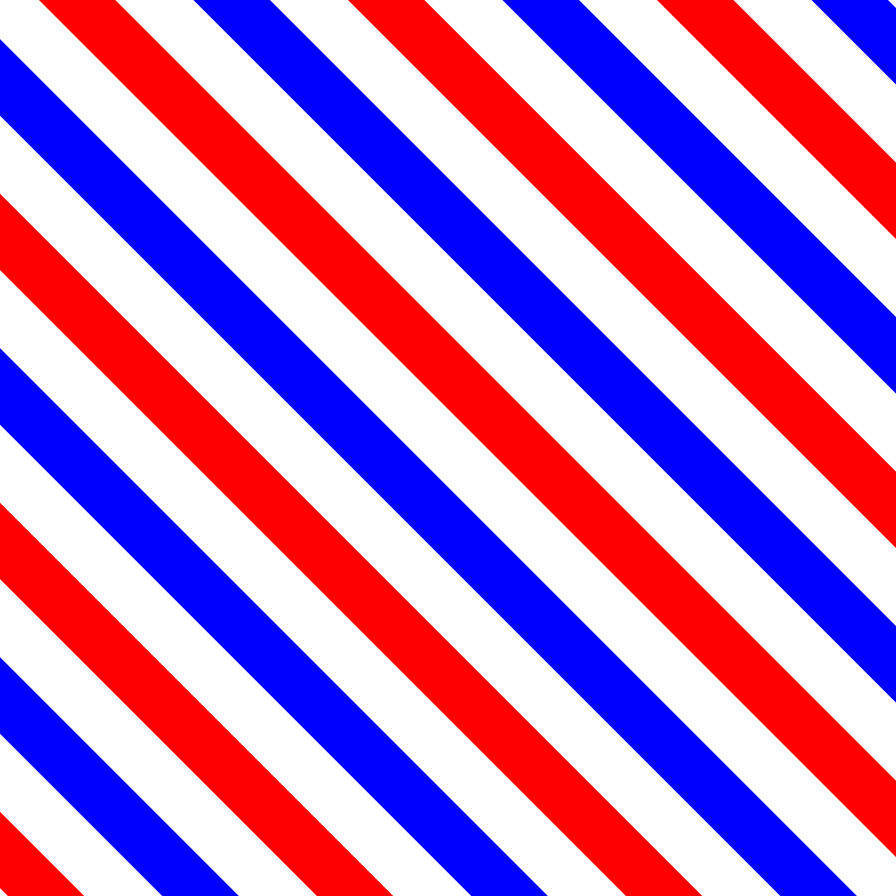
Write a WebGL 2 fragment shader that draws this pattern.

```glsl
#version 300 es
precision highp float;
// Diagonal stripes falling to the right, alternately red and blue on white.
// A phase along x + y numbers the stripes; the distance to the nearest
// stripe centre gives coverage, and the parity of its number the colour.

uniform vec2 u_resolution;
out vec4 fragColor;

void main() {
    vec2 uv = gl_FragCoord.xy / u_resolution;

    // One unit of phase per stripe; even numbers are red
    float stripesPerUnit = 2.0 / 0.3449;
    float phase = (uv.x + uv.y - 1.0861) * stripesPerUnit;
    float stripeIndex = floor(phase + 0.5);
    float centreDistance = abs(phase - stripeIndex);

    // Stripe edge, smoothed over about one pixel
    float pixel = stripesPerUnit * length(1.0 / u_resolution);
    float coverage = clamp((0.2475 - centreDistance) / pixel + 0.5, 0.0, 1.0);

    vec3 red = vec3(1.0, 0.0, 0.0);
    vec3 blue = vec3(0.0, 0.0, 1.0);
    vec3 stripeColor = mix(red, blue, mod(stripeIndex, 2.0));
    fragColor = vec4(mix(vec3(1.0), stripeColor, coverage), 1.0);
}
```
